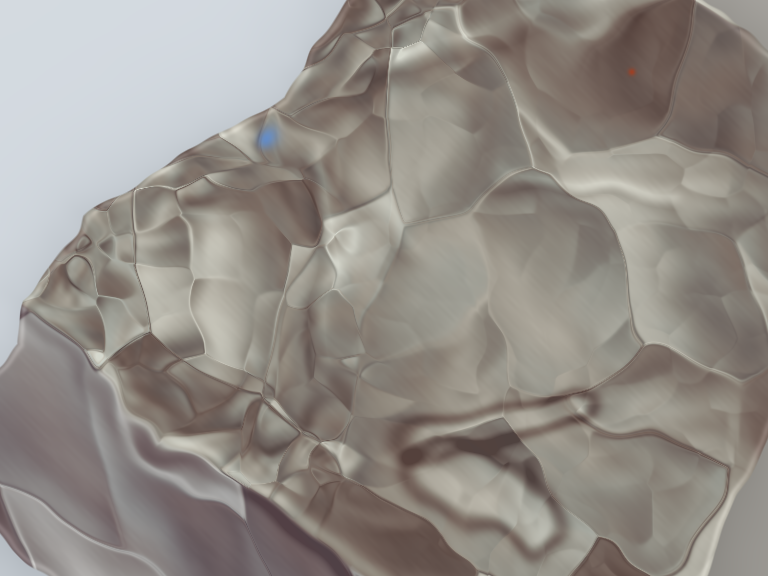
A Shadertoy shader for this texture:

```glsl
// Crumpled metal foil lying on a pale, softly lit table.
// Voronoi facets with random tilts give surface slopes; a smooth noise
// "room" is reflected by those slopes, then long folds are pressed in.

const vec3 FOIL_DARK  = vec3(0.30, 0.265, 0.245);
const vec3 FOIL_MID   = vec3(0.545, 0.53, 0.49);
const vec3 FOIL_LIGHT = vec3(0.80, 0.805, 0.765);
const vec3 TABLE_PALE = vec3(0.83, 0.855, 0.88);
const vec3 TABLE_WARM = vec3(0.67, 0.66, 0.64);

const int CORNERS = 14;
const vec2 OUTLINE[CORNERS] = vec2[](
    vec2(0.13, -0.05), vec2(-0.05, 0.12), vec2(-0.05, 0.33), vec2(0.035, 0.40),
    vec2(0.043, 0.48), vec2(0.148, 0.62), vec2(0.33, 0.74), vec2(0.50, 0.835),
    vec2(0.61, 1.02), vec2(1.20, 1.02), vec2(1.36, 0.90), vec2(1.36, 0.30),
    vec2(1.29, 0.16), vec2(1.21, -0.05));

vec2 hash22(vec2 p) {
    vec3 q = fract(p.xyx * vec3(0.1031, 0.1030, 0.0973));
    q += dot(q, q.yzx + 33.33);
    return fract((q.xx + q.yz) * q.zy);
}

// Smooth two-channel value noise
vec2 noise2(vec2 p) {
    vec2 i = floor(p), f = fract(p);
    f = f * f * (3.0 - 2.0 * f);
    vec2 low  = mix(hash22(i), hash22(i + vec2(1, 0)), f.x);
    vec2 high = mix(hash22(i + vec2(0, 1)), hash22(i + vec2(1, 1)), f.x);
    return mix(low, high, f.y);
}

float segmentDistance(vec2 p, vec2 a, vec2 b) {
    vec2 ab = b - a;
    return length(p - a - ab * clamp(dot(p - a, ab) / dot(ab, ab), 0.0, 1.0));
}

float bump(float d, float width) { return exp(-d * d / (width * width)); }

// Signed distance to the foil outline, negative inside
float outlineDistance(vec2 p) {
    float d = 10.0, side = 1.0;
    for (int i = 0; i < CORNERS; i++) {
        vec2 a = OUTLINE[i], b = OUTLINE[(i + 1) % CORNERS];
        d = min(d, segmentDistance(p, a, b));
        if ((a.y > p.y) != (b.y > p.y) &&
            p.x < a.x + (b.x - a.x) * (p.y - a.y) / (b.y - a.y)) side = -side;
    }
    return d * side;
}

// Slope of stretched, curved facets; sharpness sets the crease width
vec2 crumple(vec2 p, float sharpness) {
    vec2 cell = floor(p), slope = vec2(0);
    float total = 1e-30;
    for (int y = -2; y <= 2; y++)
    for (int x = -2; x <= 2; x++) {
        vec2 id = cell + vec2(x, y);
        vec2 traits = hash22(id + 57.0), v = p - id - hash22(id);
        float angle = 6.2832 * traits.x;
        vec2 axis = vec2(cos(angle), sin(angle)), normal = vec2(-axis.y, axis.x);
        float along = dot(v, axis), across = dot(v, normal);
        float weight = exp(-sharpness * (0.3 * along * along + across * across));
        vec2 tilt = (hash22(id + 113.0) - 0.5) * 2.6;
        slope += weight * (tilt + axis * along * 0.6 + normal * across * 1.5);
        total += weight;
    }
    return slope / total;
}

// Brightness of the room seen by a given slope
float reflection(vec2 slope) {
    return 0.75 * noise2(slope * 1.3 + 7.0).x + 0.25 * noise2(slope * 3.1 + 21.0).y;
}

// Long crease: lit on its left side, shaded on its right
float fold(vec2 p, vec2 a, vec2 b, float width) {
    vec2 dir = normalize(b - a);
    float side = dot(p - a, vec2(-dir.y, dir.x)) / width;
    return clamp(side, -1.0, 1.0) * bump(segmentDistance(p, a, b), width * 1.5);
}

// Rounded pressed tongue: pale inside, dark trough around
float tongue(vec2 p, vec2 a, vec2 b, float radius) {
    float d = segmentDistance(p, a, b) - radius;
    return 0.16 * (1.0 - smoothstep(-0.012, 0.006, d)) - 0.36 * bump(d - 0.014, 0.014);
}

vec3 foilColor(float tone) {
    vec3 c = mix(FOIL_DARK, FOIL_MID, clamp(tone * 2.0, 0.0, 1.0));
    return mix(c, FOIL_LIGHT, clamp(tone * 2.0 - 1.0, 0.0, 1.15));
}

void mainImage(out vec4 fragColor, in vec2 fragCoord) {
    vec2 p = fragCoord / iResolution.y;
    vec2 bent = p + 0.09 * (noise2(p * 5.0) - 0.5) + 0.025 * (noise2(p * 15.0) - 0.5);

    // Crumple strength: dense along the left rim, calm in the middle
    float rim = bump(segmentDistance(p, vec2(0.08, 0.50), vec2(0.66, 0.98)), 0.13);
    float ridge = bump(segmentDistance(p, vec2(0.05, 0.44), vec2(0.52, 0.22)), 0.09);
    float spine = bump(segmentDistance(p, vec2(0.53, 0.72), vec2(0.56, 0.38)), 0.07);
    float dense = max(max(rim, ridge), 0.7 * spine);
    float calm = bump(length((p - vec2(0.90, 0.55)) * vec2(0.8, 1.0)), 0.27);

    // Front face falls away below the diagonal edge
    float drop = dot(bent - vec2(0.05, 0.44), vec2(0.62, 0.785));
    float front = 1.0 - smoothstep(-0.006, 0.006, drop);
    vec2 top = crumple(bent * 4.3 + 3.0, 80.0) + (0.12 + 0.9 * dense) * crumple(bent * 12.0, 45.0);
    vec2 streaked = vec2(dot(bent, vec2(0.9, 0.43)) * 6.0, dot(bent, vec2(-0.43, 0.9)) * 2.8);
    vec2 slope = mix(top, crumple(streaked + 11.0, 60.0), front);

    // Reflected tone with broad light and pressed folds
    float tone = 0.54 + (reflection(slope) - 0.5) * mix(1.05, 0.6, calm) + 0.13 * calm;
    tone -= 0.10 * front + 0.10 * bump(length(p - vec2(1.25, 0.78)), 0.2);
    tone -= 0.16 * bump(length(p - vec2(1.20, 0.20)), 0.14);
    tone += 0.28 * bump(drop - 0.012, 0.014) - 0.22 * bump(drop + 0.014, 0.013);
    tone += tongue(bent, vec2(0.72, 0.22), vec2(1.01, 0.30), 0.025);
    tone += tongue(bent, vec2(0.75, 0.16), vec2(0.93, 0.07), 0.045);
    tone += 0.28 * fold(bent, vec2(0.53, 0.74), vec2(0.57, 0.38), 0.016);
    tone += 0.24 * fold(bent, vec2(0.62, 0.87), vec2(1.08, 0.96), 0.022);
    tone += 0.22 * fold(bent, vec2(0.86, 0.68), vec2(1.17, 0.64), 0.014);
    tone += 0.22 * fold(bent, vec2(0.58, 0.73), vec2(0.70, 0.58), 0.020);
    tone += 0.03 * (noise2(vec2(p.x + p.y, p.x - p.y) * vec2(130.0, 24.0)).x - 0.5);

    // Tints: rosy shadows, cool front, faint iridescence
    vec3 foil = foilColor(tone);
    foil += vec3(0.022, -0.008, -0.004) * (1.0 - smoothstep(0.2, 0.6, tone));
    foil += vec3(-0.01, -0.003, 0.035) * front;
    foil += vec3(-0.03, 0.005, 0.02) * (noise2(slope * 2.0 + 40.0).x - 0.5);
    foil = mix(foil, vec3(0.36, 0.56, 0.85), 0.8 * bump(length(bent - vec2(0.48, 0.78)), 0.014));
    foil = mix(foil, vec3(0.62, 0.25, 0.14), bump(length(p - vec2(1.097, 0.875)), 0.006));

    // Table with a soft contact shadow
    float edge = outlineDistance(p + 0.016 * (noise2(p * 22.0) - 0.5));
    vec3 table = mix(TABLE_PALE, TABLE_WARM, smoothstep(0.7, 1.2, p.x));
    table -= 0.07 * exp(-max(edge, 0.0) * 14.0) + 0.05 * smoothstep(0.5, 0.0, p.y);
    foil += 0.10 * bump(edge + 0.007, 0.005);
    fragColor = vec4(mix(foil, table, smoothstep(-0.002, 0.002, edge)), 1.0);
}
```
